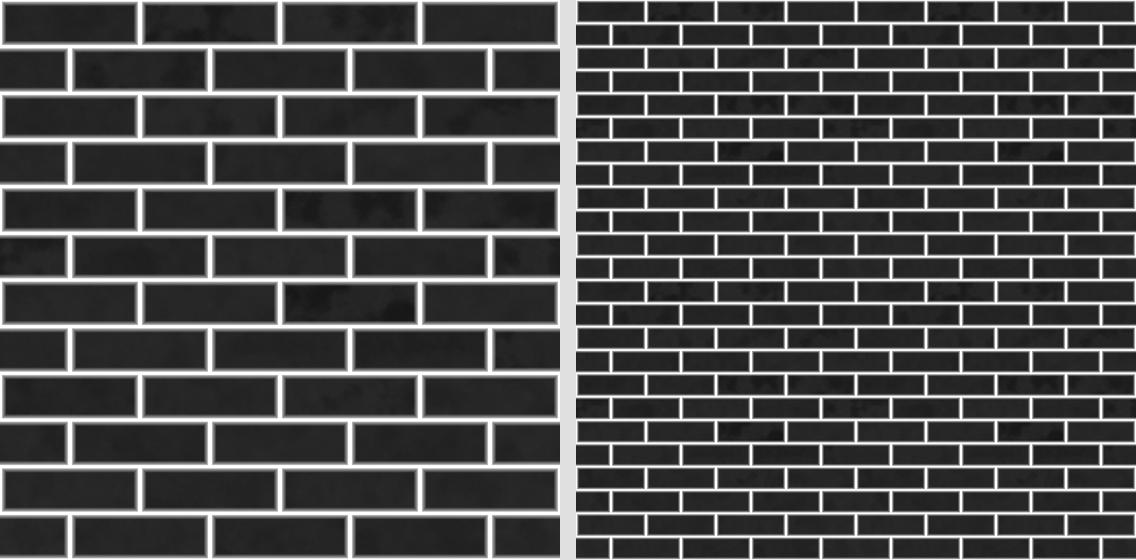
Left, the tile; right, the same tile 2 across and 2 down.
A WebGL 2 fragment shader for this texture:

```glsl
#version 300 es
precision highp float;

uniform vec2 u_resolution;
out vec4 fragColor;

float hash(vec2 p) {
    vec3 q = fract(vec3(p.xyx) * 0.1031);
    q += dot(q, q.yzx + 33.33);
    return fract((q.x + q.y) * q.z);
}

float valueNoise(vec2 p) {
    vec2 cell = floor(p);
    vec2 f = fract(p);
    f = f * f * (3.0 - 2.0 * f);
    float low = mix(hash(cell), hash(cell + vec2(1, 0)), f.x);
    float high = mix(hash(cell + vec2(0, 1)), hash(cell + vec2(1, 1)), f.x);
    return mix(low, high, f.y);
}

float fbm(vec2 p) {
    float sum = 0.0;
    float weight = 0.5;
    for (int octave = 0; octave < 5; octave++) {
        sum += weight * valueNoise(p);
        p = mat2(1.6, 1.2, -1.2, 1.6) * p + 7.3;
        weight *= 0.5;
    }
    return sum;
}

// Smoky glaze; each tile samples its own region of the noise.
float glaze(vec2 local, vec2 id) {
    vec2 p = local + 11.0 * id + 40.0;
    float tone = 0.141 + 0.016 * hash(id + 3.7);
    float stain = smoothstep(0.42, 0.72, fbm(p * 1.7));
    float strength = 0.012 + 0.045 * pow(hash(id + 19.1), 3.0);
    float mottling = 0.022 * (fbm(p * 4.0 + 5.0) - 0.48);
    float grain = 0.010 * (valueNoise(p * 32.0) - 0.5);
    return tone - strength * stain + mottling + grain;
}

void main() {
    vec2 uv = gl_FragCoord.xy / u_resolution;

    // Running bond: four tiles across, twelve rows, alternate rows shifted.
    vec2 grid = uv * vec2(4.0, 12.0);
    float row = floor(grid.y);
    grid.x += 0.5 * (1.0 - mod(row, 2.0));
    vec2 id = vec2(mod(floor(grid.x), 4.0), row);

    // Local position and edge distance, measured in row heights.
    vec2 local = (fract(grid) - 0.5) * vec2(3.0, 1.0);
    vec2 edge = vec2(1.5, 0.5) - abs(local);
    float dist = min(edge.x - 0.008, edge.y);

    // Mitred grey bevel around the dark face, then soft white grout.
    float face = glaze(local, id);
    float bevel = clamp((0.130 - dist) / 0.075, 0.0, 1.0);
    float shade = mix(face, 0.60, bevel);
    shade = mix(1.0, shade, smoothstep(0.020, 0.058, dist));

    fragColor = vec4(vec3(shade), 1.0);
}
```
